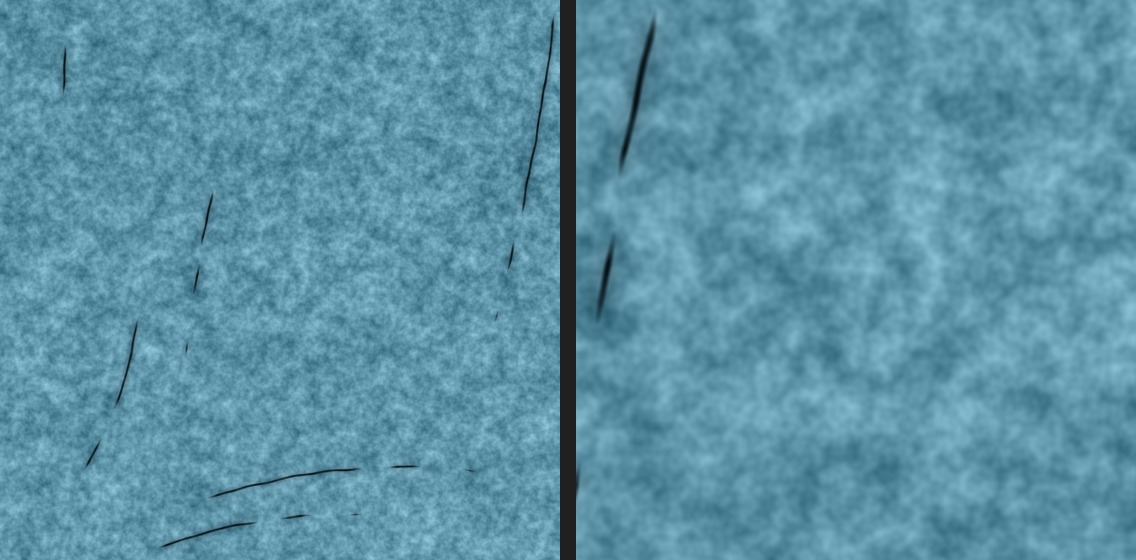
Left, the full canvas; right, a detail of the centre.
A Shadertoy shader for this texture:

```glsl
const vec3 BASE_BLUE = vec3(0.371, 0.582, 0.662);
const vec3 CRACK_DARK = vec3(0.015, 0.065, 0.085);

const int OCTAVES = 6;
const float COARSE_FREQ = 6.0;
const float OCTAVE_AMP[OCTAVES] = float[OCTAVES](0.057, 0.067, 0.114, 0.133, 0.119, 0.071);
const float HEIGHT_FADE = 0.025;

const float CRACK_WIDTH = 0.0024;
const float HALO_WIDTH = 0.008;
const float HALO_STRENGTH = 0.22;
const float TIP_LENGTH = 0.02;
const float WOBBLE = 0.004;
const float FIRST_FILL = 0.75;
const float FILL_DECAY = 0.6;

// Crack paths: start.xy, end.xy
const int PATHS = 6;
const vec4 PATH_ENDS[PATHS] = vec4[PATHS](
    vec4(0.990, 0.975, 0.840, 0.280),
    vec4(0.380, 0.660, 0.325, 0.260),
    vec4(0.245, 0.430, 0.150, 0.160),
    vec4(0.115, 0.920, 0.112, 0.800),
    vec4(0.370, 0.110, 0.930, 0.145),
    vec4(0.280, 0.020, 0.725, 0.075));
// Path style: bend, number of dashes, crowding of dashes toward the end
const vec3 PATH_STYLE[PATHS] = vec3[PATHS](
    vec3(0.017, 4.0, 2.5),
    vec3(-0.008, 3.0, 1.0),
    vec3(0.015, 1.3, 1.0),
    vec3(0.002, 1.0, 1.0),
    vec3(0.036, 3.0, 2.0),
    vec3(0.027, 3.0, 1.6));

// Unit gradient from an integer hash of the lattice cell
vec2 gradientAt(vec2 cell) {
    uvec2 q = uvec2(ivec2(cell)) * uvec2(1597u, 3571u);
    uint h = (q.x ^ (q.y << 7)) + q.y;
    h = (h ^ (h >> 15)) * 73471u;
    h = (h ^ (h >> 13)) * 91193u;
    h ^= h >> 16;
    float angle = float(h & 65535u) / 65536.0 * 6.2832;
    return vec2(cos(angle), sin(angle));
}

float gradientNoise(vec2 p) {
    vec2 i = floor(p), f = p - i;
    vec2 w = f * f * f * (f * (f * 6.0 - 15.0) + 10.0);
    vec2 e = vec2(0.0, 1.0);
    float low = mix(dot(gradientAt(i), f), dot(gradientAt(i + e.yx), f - e.yx), w.x);
    float high = mix(dot(gradientAt(i + e.xy), f - e.xy), dot(gradientAt(i + e.yy), f - e.yy), w.x);
    return mix(low, high, w.y);
}

// Mottled surface from coarse blotches down to fine grain
float mottle(vec2 p) {
    const mat2 turn = mat2(0.8, 0.6, -0.6, 0.8);
    vec2 q = p * COARSE_FREQ + 17.3;
    float sum = 0.0;
    for (int i = 0; i < OCTAVES; i++) {
        sum += OCTAVE_AMP[i] * gradientNoise(q);
        q = turn * q * 2.0 + 31.7;
    }
    return sum;
}

// Darkness of one bent path broken into tapering dashes
float crack(vec2 p, vec4 ends, vec3 style) {
    vec2 dir = ends.zw - ends.xy;
    float len = length(dir);
    dir /= len;
    vec2 rel = p - ends.xy;
    float t = dot(rel, dir) / len;
    float offset = dot(rel, vec2(-dir.y, dir.x)) - style.x * 4.0 * t * (1.0 - t);

    float count = style.y, crowding = style.z;
    float cell = floor(count * pow(clamp(t, 0.0, 1.0), crowding));
    float fill = FIRST_FILL * exp(-FILL_DECAY * cell);
    float from = pow(cell / count, 1.0 / crowding);
    float to = pow(min((cell + fill) / count, 1.0), 1.0 / crowding);
    float inside = min(t - from, to - t) * len;
    float taper = smoothstep(-0.003, TIP_LENGTH, inside);

    float core = exp(-pow(abs(offset) / (CRACK_WIDTH * (0.6 + 0.4 * taper)), 2.0));
    float halo = HALO_STRENGTH * exp(-pow(abs(offset) / HALO_WIDTH, 2.0));
    return taper * max(core, halo);
}

void mainImage(out vec4 fragColor, in vec2 fragCoord) {
    vec2 p = fragCoord / iResolution.xy;
    vec3 color = BASE_BLUE + mottle(p) + HEIGHT_FADE * (0.5 - p.y);

    // Cracks, slightly wavering and uneven in strength
    vec2 wavering = p + WOBBLE * gradientNoise(p * 22.0 + 5.0);
    float dark = 0.0;
    for (int i = 0; i < PATHS; i++)
        dark = max(dark, crack(wavering, PATH_ENDS[i], PATH_STYLE[i]));
    dark *= 0.93 + 0.25 * gradientNoise(p * 60.0);

    fragColor = vec4(mix(color, CRACK_DARK, clamp(dark, 0.0, 1.0)), 1.0);
}
```
